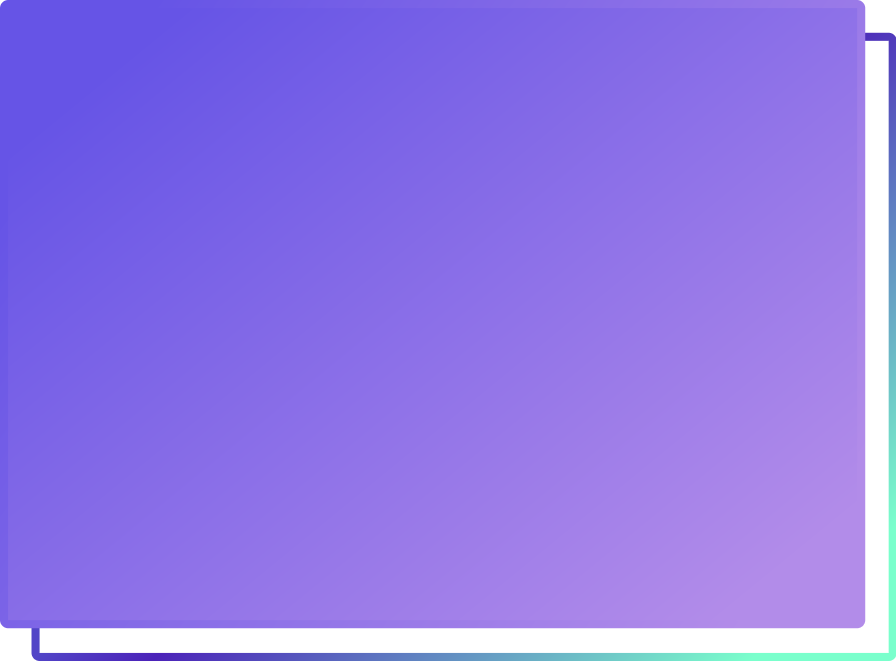
This background is drawn by a Shadertoy shader. Its source:

```glsl
// Layout, in canvas heights
const vec2 CARD_SIZE = vec2(1.307, 0.949);
const vec2 CARD_CORNER = vec2(0.0, 0.051);
const vec2 FRAME_OFFSET = vec2(0.0476, -0.0495);
const float RADIUS = 0.0124;
const float BORDER = 0.0122;

// Gradient directions: weight of rightward and downward travel
const vec2 FILL_DIR = vec2(0.53, 0.47);
const vec2 RIM_DIR = vec2(0.66, 0.34);
const vec2 FRAME_DIR = vec2(0.56, 0.44);

// Gradient ranges
const vec2 CARD_RANGE = vec2(0.12, 0.91);
const vec3 FRAME_STOPS = vec3(0.44, 0.518, 0.905);

// Colours
const vec3 PAPER = vec3(1.0);
const vec3 INDIGO = vec3(0.40, 0.33, 0.902);
const vec3 LILAC = vec3(0.70, 0.55, 0.915);
const vec3 BLUE = vec3(0.32, 0.27, 0.78);
const vec3 VIOLET = vec3(0.295, 0.135, 0.725);
const vec3 MINT = vec3(0.48, 1.0, 0.80);

float ramp(float a, float b, float x) {
    return clamp((x - a) / (b - a), 0.0, 1.0);
}

float roundedBox(vec2 p, vec2 halfSize, float radius) {
    vec2 q = abs(p) - halfSize + radius;
    return length(max(q, 0.0)) + min(max(q.x, q.y), 0.0) - radius;
}

// Coverage of a shape whose signed distance is d
float cover(float d, float pixel) {
    return clamp(0.5 - d / pixel, 0.0, 1.0);
}

// Position inside a card-sized box, from its top left corner
vec2 boxCoord(vec2 p, vec2 corner) {
    vec2 uv = (p - corner) / CARD_SIZE;
    return vec2(uv.x, 1.0 - uv.y);
}

vec3 cardColor(vec2 uv, vec2 dir) {
    return mix(INDIGO, LILAC, ramp(CARD_RANGE.x, CARD_RANGE.y, dot(uv, dir)));
}

vec3 frameColor(vec2 uv) {
    float t = dot(uv, FRAME_DIR);
    vec3 color = mix(BLUE, VIOLET, ramp(FRAME_STOPS.x, FRAME_STOPS.y, t));
    return mix(color, MINT, ramp(FRAME_STOPS.y, FRAME_STOPS.z, t));
}

void mainImage(out vec4 fragColor, in vec2 fragCoord) {
    float pixel = 1.0 / iResolution.y;
    vec2 p = fragCoord * pixel;
    vec2 halfSize = 0.5 * CARD_SIZE;
    vec2 center = CARD_CORNER + halfSize;
    vec3 color = PAPER;

    // Offset outline behind the card
    float outer = roundedBox(p - center - FRAME_OFFSET, halfSize, RADIUS);
    float outline = cover(outer, pixel) - cover(outer + BORDER, pixel);
    color = mix(color, frameColor(boxCoord(p, CARD_CORNER + FRAME_OFFSET)), outline);

    // Card with its rim
    float card = roundedBox(p - center, halfSize, RADIUS);
    vec2 uv = boxCoord(p, CARD_CORNER);
    vec3 face = mix(cardColor(uv, RIM_DIR), cardColor(uv, FILL_DIR),
                    cover(card + BORDER, pixel));
    color = mix(color, face, cover(card, pixel));

    fragColor = vec4(color, 1.0);
}
```
